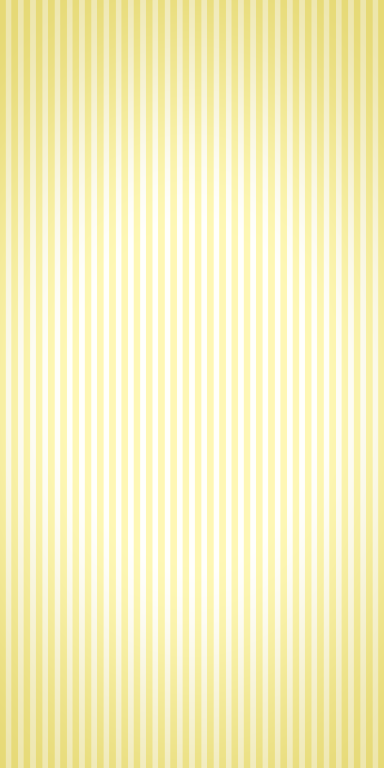
A WebGL 1 fragment shader for this pattern:

```glsl
precision highp float;
// Upright pale yellow and white stripes, mirrored about the centre line.
// A periodic distance gives each stripe a smooth edge; an elliptical
// vignette deepens both stripe colours towards the ends and corners.

uniform vec2 u_resolution;

// Coverage of the yellow stripes: 31.4 repeats across, white in the centre.
float stripeMask(float x) {
  float repeats = 31.4;
  float fromWhite = abs(fract((x - 0.5) * repeats + 0.5) - 0.5);
  float soft = 0.5 * repeats / u_resolution.x;
  return smoothstep(-soft, soft, fromWhite - 0.23);
}

// 0 in the bright middle, close to 1 in the corners.
float vignette(vec2 uv) {
  vec2 fromCentre = 2.0 * (uv - vec2(0.5, 0.485));
  return smoothstep(0.4, 1.25, length(fromCentre * vec2(0.7, 1.0)));
}

void main() {
  vec2 uv = gl_FragCoord.xy / u_resolution;
  float shade = vignette(uv);

  // Each stripe colour has its own shaded tone.
  vec3 white = mix(vec3(1.0, 1.0, 0.99), vec3(0.93, 0.90, 0.67), shade);
  vec3 yellow = mix(vec3(0.995, 0.97, 0.71), vec3(0.90, 0.85, 0.46), shade);

  gl_FragColor = vec4(mix(white, yellow, stripeMask(uv.x)), 1.0);
}
```
